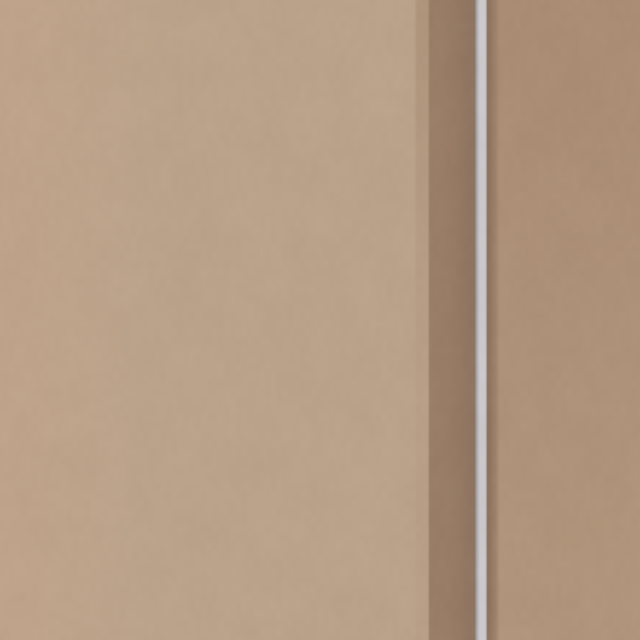
Write a Shadertoy shader that draws this texture.

```glsl
// Draws a matte tan panel with a shaded vertical groove and a thin silver strip.

// Horizontal positions, as fractions of the canvas width
const float BEVEL_X = 0.649;
const float GROOVE_X = 0.670;
const float STRIP_LEFT = 0.7425;
const float STRIP_RIGHT = 0.7605;
const float STRIP_SHINE = 0.7535;
const float SEAM_END = 0.778;

// Colours
const vec3 PANEL_EDGE = vec3(0.745, 0.640, 0.540);
const vec3 PANEL = vec3(0.730, 0.635, 0.540);
const vec3 BEVEL_TOP = vec3(0.690, 0.585, 0.490);
const vec3 BEVEL_LOW = vec3(0.722, 0.620, 0.525);
const vec3 GROOVE_LIGHT = vec3(0.600, 0.490, 0.398);
const vec3 GROOVE_DARK = vec3(0.560, 0.455, 0.375);
const vec3 STRIP_SHADE = vec3(0.590, 0.540, 0.530);
const vec3 STRIP_LIGHT = vec3(0.795, 0.785, 0.800);
const vec3 SEAM_DARK = vec3(0.545, 0.445, 0.375);
const vec3 SEAM_LIGHT = vec3(0.630, 0.515, 0.420);
const vec3 SIDE_TOP = vec3(0.665, 0.550, 0.455);
const vec3 SIDE_LOW = vec3(0.690, 0.585, 0.485);

// Surface grain
const float GRAIN_AMOUNT = 0.010;
const vec2 GRAIN_SCALE = vec2(110.0, 75.0);
const vec2 MOTTLE_SCALE = vec2(28.0, 18.0);

float hash(vec2 cell) {
    vec3 p = fract(vec3(cell.xyx) * 0.1031);
    p += dot(p, p.yzx + 33.33);
    return fract((p.x + p.y) * p.z);
}

float valueNoise(vec2 p) {
    vec2 cell = floor(p);
    vec2 f = fract(p);
    f = f * f * (3.0 - 2.0 * f);
    float low = mix(hash(cell), hash(cell + vec2(1.0, 0.0)), f.x);
    float high = mix(hash(cell + vec2(0.0, 1.0)), hash(cell + 1.0), f.x);
    return mix(low, high, f.y);
}

// Soft step centred on an edge
float edge(float at, float softness, float x) {
    return smoothstep(at - softness, at + softness, x);
}

vec3 stripColor(float x) {
    float rise = smoothstep(STRIP_LEFT - 0.002, STRIP_SHINE - 0.003, x);
    float fall = 1.0 - smoothstep(STRIP_SHINE + 0.003, STRIP_RIGHT + 0.002, x);
    return mix(STRIP_SHADE, STRIP_LIGHT, rise * mix(0.6, 1.0, fall));
}

void mainImage(out vec4 fragColor, in vec2 fragCoord) {
    vec2 uv = fragCoord / iResolution.xy;
    float pixel = 1.0 / iResolution.x;
    float soft = max(0.0018, pixel);

    // Main panel, a little warmer at the far left
    vec3 color = mix(PANEL_EDGE, PANEL, smoothstep(0.0, 0.3, uv.x));

    // Bevel, fading toward the bottom
    vec3 bevel = mix(BEVEL_LOW, BEVEL_TOP, smoothstep(0.35, 1.0, uv.y));
    color = mix(color, bevel, edge(BEVEL_X, 0.004, uv.x));

    // Shaded groove, deepening toward the strip
    float depth = smoothstep(GROOVE_X, STRIP_LEFT, uv.x);
    vec3 groove = mix(GROOVE_LIGHT, GROOVE_DARK, depth * depth);
    color = mix(color, groove, edge(GROOVE_X, 0.0025, uv.x));

    // Seam and side panel
    vec3 seam = mix(SEAM_DARK, SEAM_LIGHT, smoothstep(STRIP_RIGHT, SEAM_END, uv.x));
    vec3 side = mix(SIDE_LOW, SIDE_TOP, smoothstep(0.0, 1.0, uv.y));
    color = mix(color, seam, edge(STRIP_RIGHT, soft, uv.x));
    color = mix(color, side, edge(SEAM_END, 0.004, uv.x));

    // Silver strip
    float strip = edge(STRIP_LEFT, soft, uv.x) * (1.0 - edge(STRIP_RIGHT, soft, uv.x));
    color = mix(color, stripColor(uv.x), strip);

    // Faint grain and broad mottling
    float grain = valueNoise(uv * GRAIN_SCALE) + valueNoise(uv * MOTTLE_SCALE) - 1.0;
    color += GRAIN_AMOUNT * grain;

    fragColor = vec4(color, 1.0);
}
```
